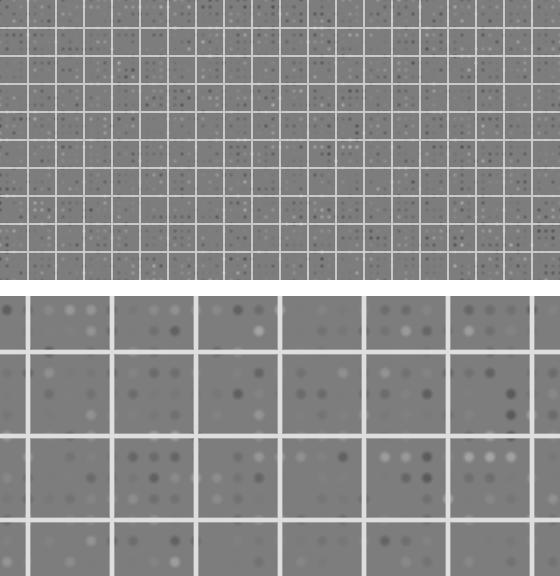
Top, the full canvas; bottom, a detail of the centre.
A WebGL 2 fragment shader for this pattern:

```glsl
#version 300 es
precision highp float;

uniform vec2 u_resolution;
out vec4 outColor;

const float ROWS = 10.0;
const float DOTS_PER_CELL = 4.0;
const float LINE_HALF_WIDTH = 0.028;
const float DOT_RADIUS = 0.085;
const vec3 BASE_GREY = vec3(0.49);
const vec3 DARK_DOT = vec3(0.33);
const vec3 LIGHT_DOT = vec3(0.65);
const vec3 LINE_COLOR = vec3(0.87);

float hash(vec2 p) {
    return fract(sin(dot(p, vec2(127.1, 311.7))) * 43758.5453);
}

// Distance to the nearest inner grid line on each axis, in cells
vec2 lineDistance(vec2 p, vec2 cells) {
    vec2 nearest = clamp(floor(p + 0.5), vec2(1.0), cells - 1.0);
    return abs(p - nearest);
}

float lineMask(vec2 p, vec2 cells, float halfWidth, float pixel) {
    vec2 d = lineDistance(p, cells);
    vec2 coverage = clamp((halfWidth - d) / pixel + 0.5, 0.0, 1.0);
    return max(coverage.x, coverage.y);
}

// Soft round spot on the nearest lattice point
float dotMask(vec2 p, vec2 id, float spacing, float radius, float pixel) {
    float d = length(p - id * spacing);
    return 1.0 - smoothstep(radius * 0.25, radius + 0.5 * pixel, d);
}

// Each dot takes its own tone and strength; most are faint
vec3 addDots(vec3 color, vec2 p, float pixel) {
    float spacing = 1.0 / DOTS_PER_CELL;
    vec2 id = floor(p / spacing + 0.5);
    float mask = dotMask(p, id, spacing, DOT_RADIUS, pixel);
    float strength = pow(hash(id + 17.3), 1.8);
    float cellWear = mix(0.55, 1.0, hash(floor(p) + 53.9));
    vec3 tone = mix(DARK_DOT, LIGHT_DOT, step(0.6, hash(id + 4.7)));
    return mix(color, tone, mask * strength * cellWear);
}

void main() {
    float pixel = ROWS / u_resolution.y;
    vec2 p = gl_FragCoord.xy * pixel;
    vec2 cells = u_resolution * pixel;

    // Spotted surface below, light lines on top
    vec3 color = addDots(BASE_GREY, p, pixel);
    color = mix(color, LINE_COLOR, lineMask(p, cells, LINE_HALF_WIDTH, pixel));

    outColor = vec4(color, 1.0);
}
```
